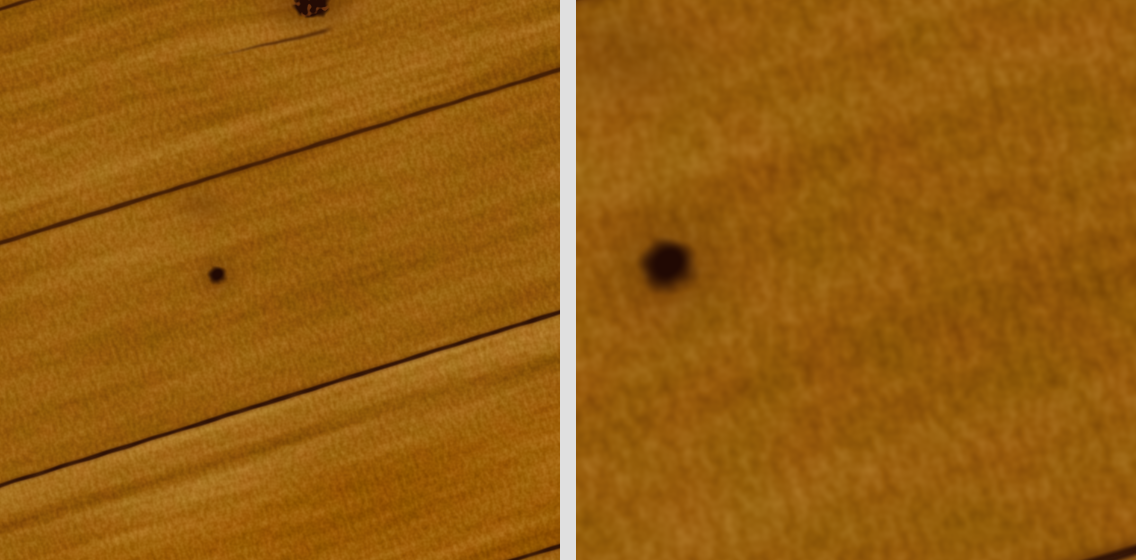
Left: the whole. Right: its middle third, enlarged.
This texture is drawn by a Shadertoy shader. Its source:

```glsl
// Slanted varnished pine planks split by thin dark seams, with two knots and a crack.
// Gradient noise stretched along the boards makes the grain; a tone value
// built from it picks the wood colour from a ramp, then dark details go on top.

vec2 randomGradient(vec2 cell) {
    vec3 h = fract(vec3(cell.xyx) * vec3(0.1031, 0.1030, 0.0973));
    h += dot(h, h.yzx + 33.33);
    float angle = 6.2832 * fract((h.x + h.y) * h.z);
    return vec2(cos(angle), sin(angle));
}

float gradientNoise(vec2 p) {
    vec2 i = floor(p), f = p - i;
    vec2 s = f * f * f * (f * (f * 6.0 - 15.0) + 10.0);
    vec2 e = vec2(1.0, 0.0);
    float low = mix(dot(randomGradient(i), f),
                    dot(randomGradient(i + e.xy), f - e.xy), s.x);
    float high = mix(dot(randomGradient(i + e.yx), f - e.yx),
                     dot(randomGradient(i + e.xx), f - e.xx), s.x);
    return mix(low, high, s.y);
}

// Dark, middle and light varnished wood
vec3 woodRamp(float tone) {
    vec3 dark = vec3(0.47, 0.26, 0.012);
    vec3 middle = vec3(0.592, 0.363, 0.04);
    vec3 light = vec3(0.69, 0.48, 0.16);
    return tone < 0.5 ? mix(dark, middle, max(tone, -0.3) * 2.0)
                      : mix(middle, light, min(tone, 1.2) * 2.0 - 1.0);
}

// Soft bump around a point, with its own radius on each axis
float blob(vec2 p, vec2 center, vec2 radius) {
    vec2 q = (p - center) / radius;
    return exp(-dot(q, q));
}

void mainImage(out vec4 fragColor, in vec2 fragCoord) {
    vec2 uv = fragCoord / iResolution.y;
    float pixel = 1.0 / iResolution.y;
    vec2 smallKnot = vec2(0.388, 0.509), bigKnot = vec2(0.556, 0.993);

    // Board coordinates: x runs along the planks, y across them
    vec2 board = vec2(uv.x + 0.31 * uv.y, uv.y - 0.31 * uv.x);
    float row = (board.y - 0.138) / 0.4228 - 0.014 * sin((board.y - 0.35) * 4.95);
    float plank = floor(row), across = row - plank;

    // Grain, bent near the knots and calmer on the middle plank
    vec2 g = board + vec2(plank * 7.3 + 20.0, plank * 3.7 + 20.0);
    g.y += 0.02 * gradientNoise(g * vec2(2.0, 3.0))
         + 0.025 * blob(uv, bigKnot, vec2(0.14, 0.07))
         + 0.008 * blob(uv, smallKnot, vec2(0.05));
    float grain = 0.40 * gradientNoise(g * vec2(1.1, 15.0))
                + 0.30 * gradientNoise(g * vec2(2.2, 38.0))
                + 0.17 * gradientNoise(g * vec2(6.0, 95.0));
    float tone = 0.53 + grain * (plank == 0.0 ? 0.6 : 1.0);
    tone += 0.18 * gradientNoise(uv * 3.0 + 9.0);

    // Broad light and dark bands that belong to single planks
    if (plank == 1.0) {
        tone += 0.20 * exp(-pow((across - 0.2) / 0.07, 2.0))
              - 0.16 * exp(-pow(across / 0.09, 2.0));
    } else if (plank == -1.0) {
        tone += 0.36 * smoothstep(0.82, 0.93, across)
              - 0.20 * exp(-pow((across - 0.81) / 0.03, 2.0))
              + 0.16 * exp(-pow((across - 0.72) / 0.05, 2.0));
    }

    // Short fibres that cross the grain, plus a finer mottle
    vec2 fibre = vec2(uv.x + 0.35 * uv.y, uv.y - 0.35 * uv.x);
    tone += 0.30 * gradientNoise(fibre * vec2(125.0, 65.0))
          + 0.17 * gradientNoise(uv * 190.0 + 40.0);
    vec3 color = woodRamp(tone);

    // Warmer varnish on the lowest plank, slight hue drift elsewhere
    float warmth = plank == -1.0 ? 1.0 - smoothstep(0.5, 0.8, across) : 0.0;
    color += vec3(0.015, -0.006, -0.025) * warmth;
    color += vec3(0.025, -0.012, 0.012) * gradientNoise(uv * 24.0 + 5.0);

    // Stains around the knots and under the upper seam
    float stain = 0.5 * blob(uv, bigKnot, vec2(0.075, 0.04))
                + 0.35 * blob(uv, smallKnot, vec2(0.032))
                + 0.25 * blob(uv, vec2(0.36, 0.635), vec2(0.045, 0.03));
    color = mix(color, vec3(0.36, 0.16, 0.015), min(stain, 0.8));

    // Seams: a dark core with a soft brown border
    float wobble = 0.0016 * gradientNoise(vec2(board.x * 22.0, plank + 0.4));
    float seam = abs((row - round(row)) * 0.404 + wobble);
    float upper = step(0.5, row);
    color = mix(color, vec3(0.36, 0.17, 0.02), 0.7 * exp(-pow(seam / 0.006, 2.0)));
    float core = 1.0 - smoothstep(0.0008, 0.0038 + pixel, seam);
    vec3 seamColor = mix(vec3(0.17, 0.06, 0.02), vec3(0.25, 0.11, 0.02), upper);
    color = mix(color, seamColor, core * (0.88 + 0.3 * gradientNoise(board * 30.0)));

    // Crack below the big knot, fading to the left
    float t = (uv.x - 0.37) / 0.223;
    float crackY = 0.9 + 0.035 * t + 0.015 * t * t
                 + 0.004 * gradientNoise(vec2(uv.x * 20.0, 3.5));
    float crack = exp(-pow((uv.y - crackY) / (0.003 + 0.002 * t * t), 2.0));
    crack *= smoothstep(-0.1, 0.6, t) * (1.0 - smoothstep(0.92, 1.03, t));
    color = mix(color, vec3(0.32, 0.15, 0.015), 0.75 * crack);

    // Knots with ragged rims; the big one has reddish flecks
    float ragged = 0.22 * gradientNoise(uv * 70.0);
    float big = length((uv - bigKnot) / vec2(0.034, 0.026)) + ragged;
    float small = length((uv - smallKnot) / vec2(0.018, 0.016)) + ragged;
    float fleck = smoothstep(0.05, 0.4, gradientNoise(uv * 95.0 + 7.0));
    vec3 bigColor = mix(vec3(0.14, 0.045, 0.015), vec3(0.42, 0.20, 0.06), fleck);
    color = mix(color, bigColor, 1.0 - smoothstep(0.75, 1.1, big));
    color = mix(color, vec3(0.13, 0.035, 0.01), 1.0 - smoothstep(0.4, 1.15, small));

    fragColor = vec4(clamp(color, 0.0, 1.0), 1.0);
}
```
